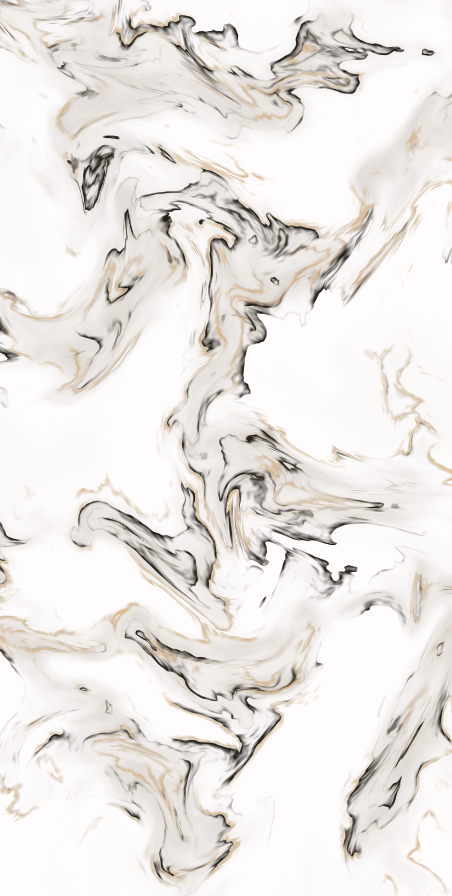
A Shadertoy shader for this texture:

```glsl
// White marble: milky grey streams edged with broken black and tan veins.
// Shear waves stir the plane; contours of a pigment height, built from
// stream distances and layered sines, become the veins.

// Layered sines, roughly -1 to 1
float waves(vec2 p) {
    float sum = 0.0, amp = 0.5;
    for (int i = 0; i < 5; i++) {
        p = mat2(0.8, 0.6, -0.6, 0.8) * p * 1.7 + 1.3;
        sum += amp * sin(p.x + 1.5 * sin(0.8 * p.y));
        amp *= 0.6;
    }
    return sum;
}

// Distance to the nearest scattered point
float cells(vec2 p) {
    float nearest = 1.0;
    for (int y = -1; y <= 1; y++)
    for (int x = -1; x <= 1; x++) {
        vec2 cell = floor(p) + vec2(x, y);
        vec2 seed = vec2(dot(cell, vec2(127.1, 311.7)), dot(cell, vec2(269.5, 183.3)));
        nearest = min(nearest, length(cell + fract(sin(seed) * 43758.5) - p));
    }
    return nearest;
}

// Area-preserving swirls from ever finer shear waves
vec2 stir(vec2 p) {
    for (float f = 6.0; f < 80.0; f *= 1.25) {
        float angle = f * 2.4;
        vec2 dir = vec2(cos(angle), sin(angle));
        p += 0.44 / f * vec2(-dir.y, dir.x) * sin(f * dot(dir, p) + angle * 3.0);
    }
    return p;
}

// Distance to the main streams
float streams(vec2 p) {
    float left = length(vec2(p.x - 0.19 - 0.03 * sin(5.0 * p.y), max(1.2 - p.y, 0.0))) - 0.03;
    float bend = p.y - 1.2;
    float arc = abs(p.x - 0.54 - 1.6 * bend * bend) / sqrt(1.0 + 10.0 * bend * bend);
    arc = length(vec2(arc, max(0.82 - p.y, 0.0))) - 0.01;
    float shelf = abs(p.y - 0.54 - 0.03 * p.x) + 0.01;
    float slope = length(vec2((p.x + 0.85 * p.y - 0.5) / 1.3, max(p.y - 0.5, 0.0)));
    float ledge = length(vec2(p.y - 0.8, max(p.x - 0.4, 0.0))) + 0.02;
    float crest = abs(p.y - 1.87 + 0.1 * p.x) + 0.02;
    float clot = length((p - vec2(0.93, 0.38)) * vec2(1.0, 0.6)) - 0.03;
    return min(min(min(left, arc), min(shelf, slope)), min(min(ledge, crest), clot));
}

// Pigment height of a stirred point: positive inside the milky streams
float pigment(vec2 q) {
    float away = max(streams(q), 0.0);
    float body = 0.055 - 0.17 * (1.0 - exp(-away / 0.14));
    return body + 0.08 * waves(5.5 * q) + 0.018 * waves(21.0 * q + 7.0);
}

void mainImage(out vec4 fragColor, in vec2 fragCoord) {
    vec2 p = fragCoord / iResolution.x;
    vec2 q = stir(p);
    float h = pigment(q);
    vec2 e = vec2(0.0015, 0.0);
    float hx = pigment(stir(p + e.xy)), hy = pigment(stir(p + e.yx));
    float steep = max(length(vec2(hx, hy) - h) / e.x, 0.6);
    float grain = smoothstep(0.15, 0.5, cells(q * 65.0));
    float fray = waves(24.0 * q + 2.0);

    // Milky body with cloudy streaks, a soft halo and faint haze
    float cloud = clamp(0.5 + 0.6 * waves(13.0 * q + 4.0) + 0.4 * fray, 0.0, 1.0);
    float haze = 0.12 * smoothstep(0.2, 0.9, waves(3.0 * q + 50.0));
    float milk = max(smoothstep(-0.05, 0.03, h) * (0.45 + 0.55 * cloud), haze);
    vec3 col = mix(vec3(0.996, 0.99, 0.99), vec3(0.885, 0.865, 0.845), milk);

    // Broken veins along contours: sharp outside, fading inwards
    float ink = 0.0, rust = 0.0, shade = 0.0;
    for (int i = 0; i < 5; i++) {
        float k = float(i);
        float d = (h + 0.045 - 0.04 * k) / steep;
        float patchy = waves(3.6 * q + 9.0 * k) + 0.5 * fray;
        float reach = 0.002 + 0.005 * smoothstep(0.3, 0.9, patchy);
        float edge = smoothstep(-0.002, 0.001, d) * exp(-max(d - 0.002, 0.0) / reach);
        float outer = i == 0 ? 0.25 : 0.0;
        ink = max(ink, edge * smoothstep(0.22 + outer, 0.6 + outer, patchy));
        shade = max(shade, edge * 0.45 * smoothstep(-0.3, 0.6, patchy - outer));
        float band = exp(-pow((d + 0.004) / 0.0045, 2.0));
        float stain = waves(5.0 * q + 5.0 * k + 20.0) + 0.4 * fray;
        rust = max(rust, band * smoothstep(0.0, 0.6, stain - 0.5 * outer));
    }

    // Clots of fine flow lines inside the streams
    float clump = smoothstep(0.4, 0.75, waves(3.4 * q + 31.0) + 0.15 * fray) * smoothstep(0.0, 0.03, h);
    float lines = pow(0.5 + 0.5 * sin(h * 230.0 + 4.0 * waves(10.0 * q)), 4.0);
    ink = max(ink, 0.9 * clump * lines);

    // Fine grit drawn out along the flow
    float grit = smoothstep(0.62, 0.95, fray + 0.35 * waves(40.0 * q)) * smoothstep(0.0, 0.03, h);
    ink = max(ink, 0.55 * grit * smoothstep(0.1, 0.5, waves(6.0 * q + 12.0)));
    ink *= mix(0.6, 1.0, grain);

    // Tan, grey and black pigments
    vec3 tanPigment = mix(vec3(0.81, 0.73, 0.62), vec3(0.84, 0.66, 0.43), 0.6 * cloud * cloud);
    col = mix(col, tanPigment, 0.85 * rust * mix(0.7, 1.0, grain));
    col = mix(col, vec3(0.56, 0.52, 0.47), shade);
    col = mix(col, vec3(0.13, 0.115, 0.095), ink);
    fragColor = vec4(col, 1.0);
}
```
